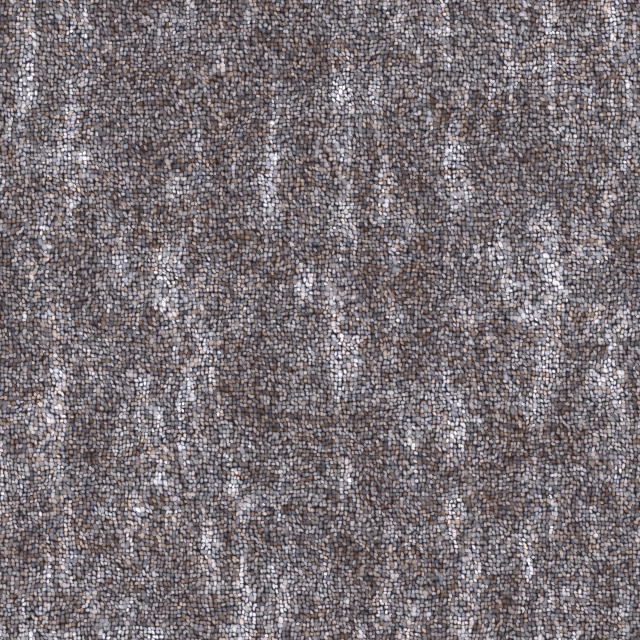
Reproduce this texture procedurally as a WebGL 1 fragment shader.

```glsl
precision highp float;
// Grey tweed cloth: a fine weave of rounded yarn knots, drawn as stretched
// cellular noise on a thread grid. Upright pale slubs, level brown weft
// streaks and loose fibre noise vary the tone of the knots.

uniform vec2 u_resolution;

const vec2 THREADS = vec2(168.0, 150.0);   // knots across and up the cloth
const float GAP_TONE = 0.17;
const float YARN_TONE = 0.575;
const vec3 CLOTH_TINT = vec3(0.012, -0.016, 0.002);
const vec3 BROWN_TINT = vec3(0.045, 0.005, -0.035);
const vec3 BLUE_TINT = vec3(-0.022, 0.0, 0.028);

float hash(vec2 p, float seed) {
  vec3 q = fract(vec3(p.xyx) * 0.1031 + seed * 0.137);
  q += dot(q, q.yzx + 33.33);
  return fract((q.x + q.y) * q.z);
}

float valueNoise(vec2 p, float seed) {
  vec2 cell = floor(p);
  vec2 f = fract(p);
  f = f * f * (3.0 - 2.0 * f);
  float low = mix(hash(cell, seed), hash(cell + vec2(1.0, 0.0), seed), f.x);
  float high = mix(hash(cell + vec2(0.0, 1.0), seed), hash(cell + 1.0, seed), f.x);
  return mix(low, high, f.y);
}

// Layered sines make the threads wander slightly.
vec2 wander(vec2 uv) {
  vec2 slow = sin(uv.yx * vec2(23.0, 19.0) + 3.0 * sin(uv * 11.0));
  vec2 quick = sin(uv.yx * vec2(91.0, 77.0) + 2.0 * sin(uv * 43.0));
  return 0.35 * slow + 0.2 * quick;
}

// Pale yarn bunches along upright threads: 0 to 1.
float slubStreak(vec2 uv) {
  float narrow = valueNoise(uv * vec2(85.0, 20.0), 1.0);
  float broad = valueNoise(uv * vec2(28.0, 7.0), 2.0);
  return 0.6 * narrow + 0.4 * broad;
}

// Brown yarn runs along level threads: 0 to 1.
float weftStreak(vec2 uv) {
  float thin = valueNoise(uv * vec2(17.0, 95.0), 3.0);
  float broad = valueNoise(uv * vec2(8.0, 24.0), 4.0);
  return 0.65 * thin + 0.35 * broad;
}

// Distance to a leaning oval knot; warp knots are tall, weft knots wide.
float knotDistance(vec2 offset, float isWarp, float lean, float size) {
  offset.x += lean * offset.y;
  vec2 stretch = mix(vec2(0.88, 1.14), vec2(1.12, 0.82), isWarp);
  return length(offset * stretch) / size;
}

// Nearest knot: xy is its cell, z the distance to its middle.
vec3 nearestKnot(vec2 p) {
  vec2 home = floor(p);
  vec3 nearest = vec3(home, 9.0);
  for (int j = -1; j <= 1; j++) {
    for (int i = -1; i <= 1; i++) {
      vec2 cell = home + vec2(float(i), float(j));
      vec2 jitter = vec2(hash(cell, 5.0), hash(cell, 6.0)) - 0.5;
      vec2 middle = cell + 0.5 + 0.5 * jitter;
      float isWarp = mod(cell.x + cell.y, 2.0);
      float streak = slubStreak(cell / THREADS);
      float slub = step(0.95, hash(cell, 7.0) + 0.35 * (streak - 0.5));
      float size = 0.9 + 0.2 * hash(cell, 8.0) + 0.5 * slub;
      float lean = 0.7 * (hash(cell, 9.0) - 0.35);
      float d = knotDistance(p - middle, isWarp, lean, size);
      if (d < nearest.z) nearest = vec3(cell, d);
    }
  }
  return nearest;
}

// Brightness of the yarn in one knot.
float yarnTone(vec2 cell, float slub, float weft) {
  float grain = hash(cell, 10.0) - 0.5;
  float bunch = smoothstep(0.5, 0.85, slub);
  return YARN_TONE + 0.36 * grain + 0.2 * (slub - 0.5)
       + 0.16 * bunch - 0.2 * (weft - 0.5);
}

// Brown or blue cast of one knot.
vec3 yarnTint(vec2 cell, float slub, float weft) {
  float pick = hash(cell, 11.0);
  float brown = smoothstep(0.55, 0.95, 0.6 * weft + 0.55 * pick);
  float blue = smoothstep(0.45, 0.9, 0.6 * slub + 0.5 * (1.0 - pick));
  return CLOTH_TINT + BROWN_TINT * brown + BLUE_TINT * blue;
}

void main() {
  vec2 uv = gl_FragCoord.xy / min(u_resolution.x, u_resolution.y);
  vec3 knot = nearestKnot(uv * THREADS + wander(uv));
  vec2 knotUv = knot.xy / THREADS;
  float slub = slubStreak(knotUv);
  float weft = weftStreak(knotUv);

  // Round each knot from its pale crown into the dark gap.
  float crown = 1.0 - smoothstep(0.17, 0.78, knot.z);
  float tone = mix(GAP_TONE, yarnTone(knot.xy, slub, weft), crown);

  // Fine fibres lie aslant over the yarn.
  vec2 aslant = vec2(uv.x + 0.5 * uv.y, uv.y - 0.5 * uv.x);
  tone += 0.12 * (valueNoise(aslant * vec2(300.0, 190.0), 12.0) - 0.5);

  gl_FragColor = vec4(tone + yarnTint(knot.xy, slub, weft), 1.0);
}
```
